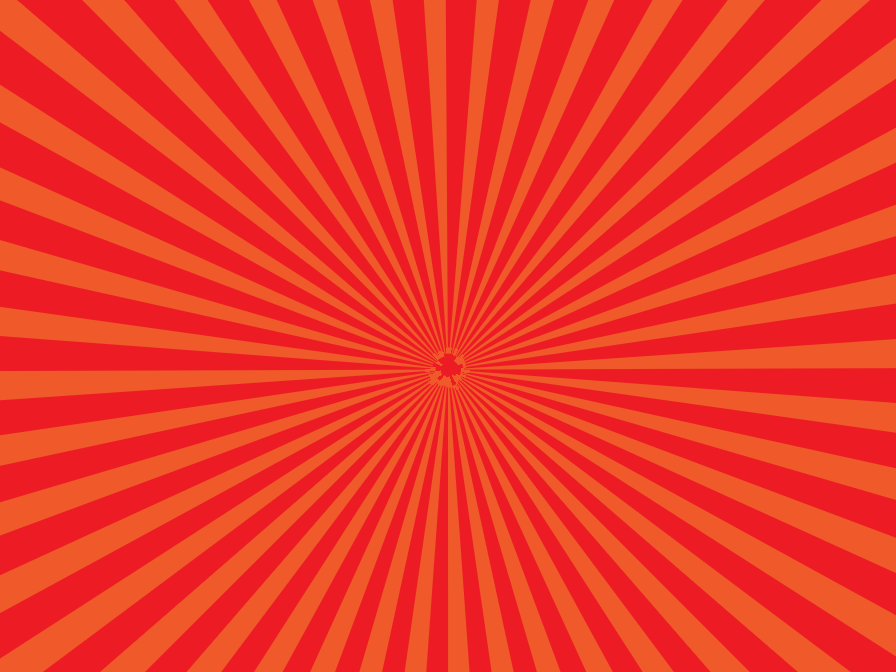
Write a Shadertoy shader that draws this background.

```glsl
const vec3 RED = vec3(0.93, 0.11, 0.14);
const vec3 ORANGE = vec3(0.94, 0.35, 0.16);
const vec2 CENTER = vec2(0.5, 0.45);          // fraction of the canvas
const float RAY_COUNT = 44.0;
const float RAY_OFFSET = 0.75;                // rotation, in ray periods
const float RAY_SHARE = 0.455;                // orange part of each period
const float SHARE_TILT = 0.04;                // rays widen toward the bottom
const vec2 RING_RADII = vec2(0.020, 0.035);   // ragged orange hub
const vec2 CORE_RADII = vec2(0.010, 0.025);   // ragged red core
const float TAU = 6.2831853;

float hash(float n) {
    n = fract(n * 0.1031);
    n *= n + 33.33;
    n *= n + n;
    return fract(n);
}

// Coverage of the region where the signed distance is negative.
float coverage(float dist, float pixel) {
    return clamp(0.5 - dist / pixel, 0.0, 1.0);
}

// Radius that jumps from one angular sector to the next.
float raggedRadius(float sector, float seed, vec2 range) {
    return mix(range.x, range.y, hash(sector + seed));
}

void mainImage(out vec4 fragColor, in vec2 fragCoord) {
    float pixel = 1.0 / iResolution.y;
    vec2 p = (fragCoord - CENTER * iResolution.xy) * pixel;
    float radius = length(p);

    // Clockwise angle from straight up, counted in ray periods.
    float phase = atan(p.x, p.y) / TAU * RAY_COUNT - RAY_OFFSET;
    float sector = mod(floor(phase + 0.5), RAY_COUNT);

    // Rays: arc distance to the nearest ray edge.
    float share = RAY_SHARE - SHARE_TILT * p.y / max(radius, pixel);
    float offAxis = abs(fract(phase + 0.5) - 0.5);
    float edge = (offAxis - 0.5 * share) * radius * TAU / RAY_COUNT;
    float orange = coverage(edge, pixel);

    // Hub: rays merge into a ring around a jagged core.
    float ring = raggedRadius(sector, 7.0, RING_RADII);
    float core = raggedRadius(floor(sector * 0.5), 61.0, CORE_RADII);
    orange = max(orange, coverage(radius - ring, pixel));
    orange *= 1.0 - coverage(radius - core, pixel);

    fragColor = vec4(mix(RED, ORANGE, orange), 1.0);
}
```
